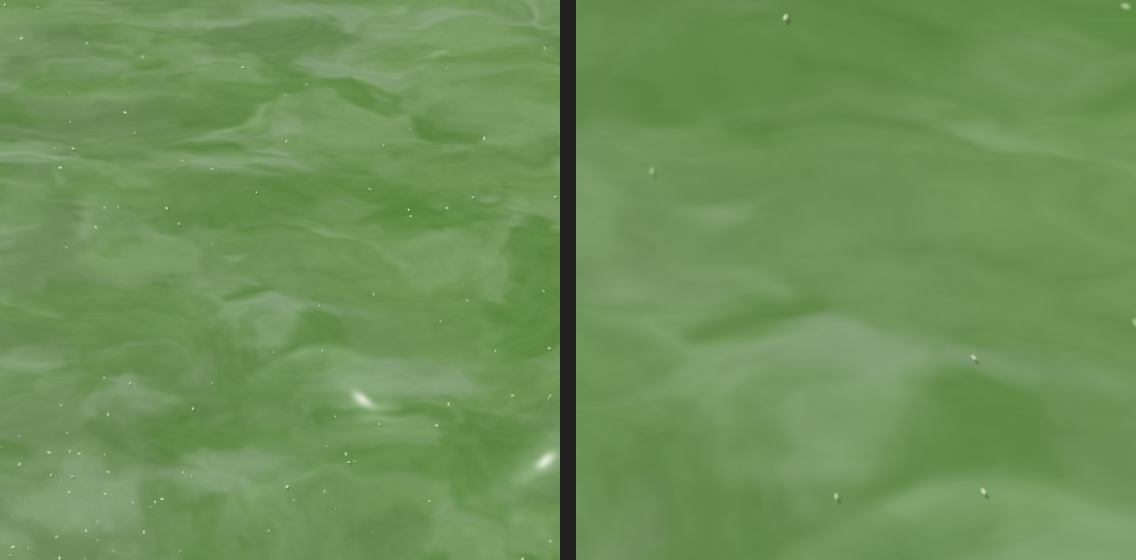
Left: the whole. Right: its middle third, enlarged.
Reproduce this texture procedurally as a Shadertoy shader.

```glsl
// Murky green water with soft ripples, dark algae patches, pale sheen, glints and floating specks

float hash(vec2 p) {
    vec3 q = fract(vec3(p.xyx) * 0.1031);
    q += dot(q, q.yzx + 33.33);
    return fract((q.x + q.y) * q.z);
}

float noise(vec2 p) {
    vec2 cell = floor(p), f = fract(p);
    f = f * f * f * (f * (f * 6.0 - 15.0) + 10.0);
    float low = mix(hash(cell), hash(cell + vec2(1, 0)), f.x);
    float high = mix(hash(cell + vec2(0, 1)), hash(cell + vec2(1, 1)), f.x);
    return mix(low, high, f.y);
}

float fbm(vec2 p) {
    float sum = 0.0, amp = 0.54;
    for (int i = 0; i < 4; i++) {
        sum += amp * noise(p);
        p = p * 2.03 + vec2(17.3, 9.1);
        amp *= 0.47;
    }
    return sum;
}

// Tiny bright flecks, one per cell at most
float specks(vec2 uv, float grid, float density) {
    vec2 cell = floor(uv * grid);
    vec2 offset = fract(uv * grid) - 0.25 - 0.5 * vec2(hash(cell + 5.0), hash(cell + 91.0));
    float angle = 6.28 * hash(cell + 43.0);
    vec2 axis = vec2(cos(angle), sin(angle));
    vec2 d = vec2(dot(offset, axis) * 0.65, dot(offset, vec2(-axis.y, axis.x)));
    float size = grid * mix(0.0018, 0.0036, hash(cell + 27.0));
    float bright = 0.35 + 0.65 * hash(cell + 63.0);
    return step(hash(cell), density) * bright * smoothstep(size, size * 0.15, length(d));
}

void mainImage(out vec4 fragColor, in vec2 fragCoord) {
    vec2 uv = fragCoord / iResolution.xy;

    // Perspective: ripples flatten and crowd together towards the top
    vec2 water = vec2(uv.x * (3.6 + 0.6 * uv.y), 3.8 * uv.y + 4.6 * uv.y * uv.y);
    vec2 warp = vec2(fbm(water + 3.0), fbm(water + 37.3)) - 0.5;
    vec2 p = water + 0.9 * warp;

    // Body colour: greyer on the left, greener on the right
    float greenness = smoothstep(0.15, 0.85, uv.x + 0.6 * (fbm(p + 11.0) - 0.5));
    vec3 col = mix(vec3(0.435, 0.56, 0.37), vec3(0.425, 0.58, 0.325), greenness);
    float lift = smoothstep(0.44, 0.62, fbm(p * vec2(1.0, 1.2) + 52.0));
    col = mix(col, vec3(0.48, 0.615, 0.40), 0.85 * lift);
    float shade = smoothstep(0.5, 0.68, fbm(p * vec2(0.9, 1.1) + 260.0));
    col = mix(col, vec3(0.385, 0.52, 0.31), 0.65 * shade);

    // Dark algae patches
    float patches = smoothstep(0.53, 0.66, fbm(p * vec2(1.3, 1.2) + 81.0));
    col = mix(col, vec3(0.35, 0.525, 0.24), patches * mix(0.5, 0.75, greenness));

    // Pale sheen, thickest in the lower left and along the top
    vec2 toCorner = uv - vec2(0.2, 0.08);
    float corner = exp(-dot(toCorner, toCorner * vec2(14.0, 40.0)));
    float sheen = fbm(p * vec2(1.1, 1.6) + 140.0) + 0.1 * corner + 0.05 * smoothstep(0.6, 1.0, uv.y);
    col = mix(col, vec3(0.54, 0.645, 0.51), 0.75 * smoothstep(0.57, 0.8, sheen));

    // Ripple crests: crisper on one side, fading on the other
    float fold = fract(2.4 * fbm(p * 0.9 + 170.0));
    float crest = smoothstep(0.0, 0.16, fold) * exp(-4.5 * fold) * (1.0 - fold);
    crest *= smoothstep(0.48, 0.68, fbm(water * 1.2 + 210.0) + 0.12 * corner);
    col = mix(col, vec3(0.62, 0.73, 0.59), 0.9 * crest);

    // One taller wave with a lit ridge and a green face
    float along = uv.x - 0.58;
    float below = 0.40 - 0.6 * sqrt(along * along + 0.002) - uv.y + 0.05 * warp.y;
    float face = smoothstep(-0.015, 0.012, below) * exp(-70.0 * along * along);
    float streaks = 0.5 + noise(p * vec2(5.0, 8.0));
    col = mix(col, vec3(0.36, 0.53, 0.27), 0.6 * face * exp(-5.0 * max(below, 0.0)));
    col = mix(col, vec3(0.63, 0.75, 0.58), 0.7 * face * streaks * exp(-36.0 * max(below, 0.0)));

    // Sun glints with a soft halo
    for (int i = 0; i < 2; i++) {
        float k = float(i);
        vec2 d = uv - mix(vec2(0.65, 0.29), vec2(0.97, 0.18), k) + 0.03 * warp;
        d.y += mix(0.6, -0.5, k) * d.x;
        float halo = exp(-dot(d, d * vec2(190.0, 450.0))) * streaks;
        float core = exp(-dot(d, d * vec2(4000.0, 8000.0)));
        col = mix(col, vec3(0.62, 0.74, 0.59), 0.55 * halo);
        col = mix(col, vec3(0.93, 0.95, 0.88), 0.85 * core);
    }

    // Fine swirls and faint grain in the surface film
    col += 0.06 * (fbm(p * vec2(5.0, 6.5) + 3.0 * warp) - 0.5);
    col += 0.022 * (fbm(uv * vec2(75.0, 95.0) + 6.0 * warp) - 0.5);

    // Floating specks with dim edges, clustered near the lower left and upper right
    vec2 raft = (uv - vec2(0.82, 0.92)) * vec2(25.0, 45.0);
    float density = 0.018 + 0.09 * smoothstep(0.4, 0.0, uv.y) * smoothstep(0.75, 0.1, uv.x);
    density += 0.5 * exp(-dot(raft, raft));
    vec2 shadowed = uv + vec2(-0.002, 0.003);
    col *= 1.0 - 0.2 * specks(shadowed, 36.0, density);
    float flecks = max(specks(uv, 36.0, density), specks(uv + 3.7, 59.0, density * 0.6));
    col = mix(col, vec3(0.84, 0.90, 0.75), 0.9 * flecks);

    fragColor = vec4(clamp(col, 0.0, 1.0), 1.0);
}
```
